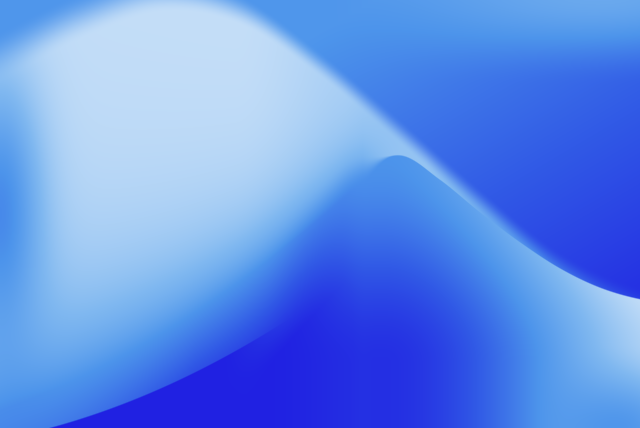
Write a Shadertoy shader that draws this background.

```glsl
#define DEEP  vec3(0.125, 0.13, 0.885)
#define ROYAL vec3(0.19, 0.35, 0.90)
#define AZURE vec3(0.30, 0.58, 0.92)
#define SKY   vec3(0.50, 0.72, 0.94)
#define PALE  vec3(0.77, 0.87, 0.97)
#define WIDTH 1.5
#define RIDGE_SOFT_LEFT 0.06
#define RIDGE_SOFT_RIGHT 0.03

// Heights of the two wave outlines at even steps in x
const float RIDGE[11] = float[11](0.77, 0.867, 0.961, 1.016, 0.977, 0.85, 0.693, 0.531, 0.383, 0.301, 0.285);
const float CREST[11] = float[11](0.42, 0.512, 0.596, 0.637, 0.58, 0.504, 0.434, 0.373, 0.328, 0.301, 0.289);

// Smooth curve through the heights, u in 0..1
float spline(float k[11], float u) {
    float s = clamp(u, 0.0, 1.0) * 8.0;
    int i = min(int(s), 7);
    float f = s - float(i);
    float a = k[i], b = k[i + 1], c = k[i + 2], d = k[i + 3];
    return b + 0.5 * f * (c - a + f * (2.0 * a - 5.0 * b + 4.0 * c - d + f * (3.0 * (b - c) + d - a)));
}

// Tone 0 (deep) to 4 (pale)
vec3 palette(float t) {
    vec3 c = mix(DEEP, ROYAL, clamp(t, 0.0, 1.0));
    c = mix(c, AZURE, clamp(t - 1.0, 0.0, 1.0));
    c = mix(c, SKY, clamp(t - 2.0, 0.0, 1.0));
    return mix(c, PALE, clamp(t - 3.0, 0.0, 1.0));
}

// Blue field behind the waves, lit along the top right
float skyTone(vec2 p) {
    float slope = 0.3 + 1.7 * (p.y - 0.336) + (WIDTH - p.x);
    float glow = 1.1 * smoothstep(0.8, 1.0, p.y) * smoothstep(0.75, 1.5, p.x);
    return min(slope, 2.05) + glow;
}

// Pale veil falling through azure into a dark fold
float veilTone(vec2 p, float aa) {
    float x = min(p.x, 0.85);
    float h = p.y - (0.04 + 0.36 * x + 0.32 * x * x);
    float lift = 2.0 * (1.0 - exp(-max(h, 0.0) / (0.246 - 0.203 * x)));
    float fall = 2.0 + min(h, 0.0) * min(3.0 + 12.0 * x, 8.5);
    float t = 0.5 * (fall + sqrt(fall * fall + 0.05)) + lift;
    t -= 0.35 * smoothstep(0.55, 0.85, p.x);

    // Shade along the left border
    float sy = (p.y - 0.53) / 0.3, sx = p.x / 0.1;
    t -= 1.9 * exp(-sy * sy - sx * sx);

    // Crisp lower fold that dissolves to the right
    float d = p.x - 0.117;
    float fold = 0.27 * d + 0.33 * d * d;
    float below = smoothstep(aa, -aa, p.y - fold) * (1.0 - smoothstep(0.52, 0.7, p.x));
    t = mix(t, 0.0, below);

    // Thin bright strip along the descending ridge
    float strip = 3.3 - 5.0 * max(p.x - 1.0, 0.0);
    return mix(t, strip, smoothstep(0.8, 0.95, p.x));
}

// Front wave, brightening toward the right border
float frontTone(vec2 p) {
    float t = 0.25 + 1.75 * smoothstep(0.15, 0.65, p.y);
    t += 3.7 * smoothstep(0.9, 1.65, p.x);
    return t - 1.4 * (1.0 - smoothstep(0.0, 0.2, p.y)) * smoothstep(1.25, 1.5, p.x);
}

void mainImage(out vec4 fragColor, in vec2 fragCoord) {
    vec2 p = fragCoord / iResolution.xy * vec2(WIDTH, 1.0);
    float aa = 1.0 / iResolution.y;

    // Soft ridge between sky and veil
    float ridgeSoft = mix(RIDGE_SOFT_LEFT, RIDGE_SOFT_RIGHT, smoothstep(0.0, 0.8, p.x));
    float ridge = spline(RIDGE, p.x / WIDTH) - p.y;
    vec3 color = mix(palette(skyTone(p)), palette(veilTone(p, aa)), smoothstep(-ridgeSoft, ridgeSoft, ridge));

    // Front wave: sharp on the right, melting away on the left
    float crest = spline(CREST, (p.x - 0.75) / 0.75) - 0.9 * max(0.75 - p.x, 0.0) - p.y;
    float crestSoft = mix(0.06, aa, smoothstep(0.8, 0.92, p.x));
    float front = smoothstep(-crestSoft, crestSoft, crest) * smoothstep(0.62, 0.88, p.x);
    color = mix(color, palette(frontTone(p)), front);

    fragColor = vec4(color, 1.0);
}
```
